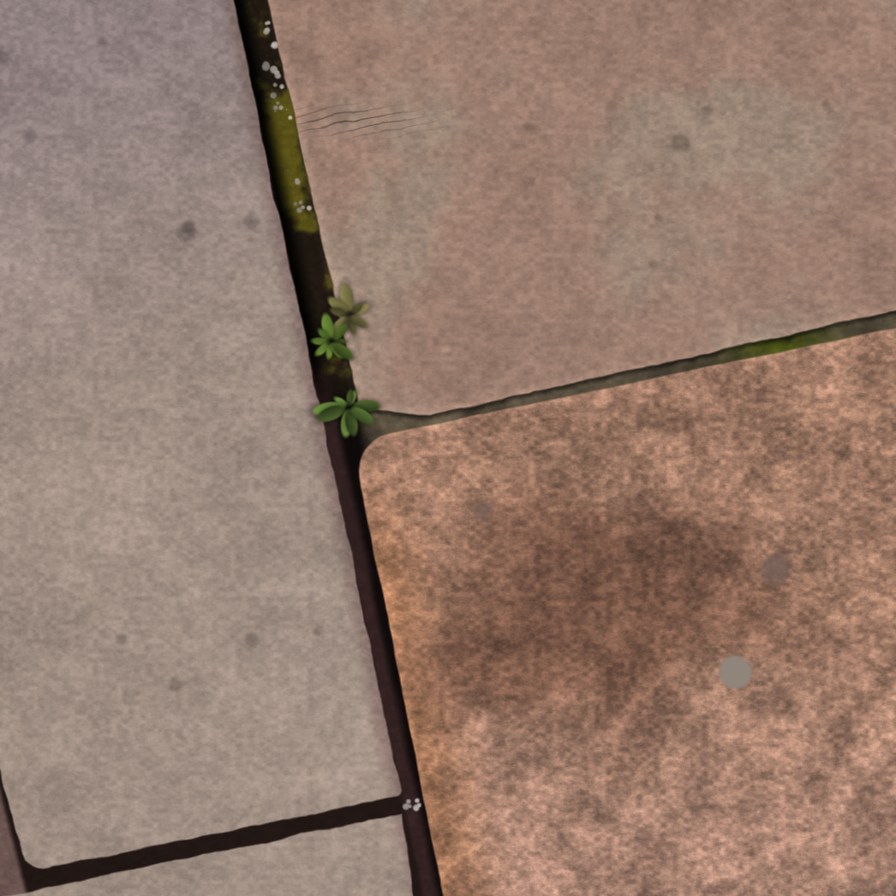
Write a Shadertoy shader that draws this texture.

```glsl
#define SOFT 0.0016
#define CHIP 0.006
#define GRAIN 0.28
#define BLOTCH 0.16
#define LEAF_SIZE 0.021
#define PEBBLES 34.0
#define SPECKS 30.0
#define LEAVES 9.0

float hash(vec2 p) {
  p = fract(p * vec2(123.34, 345.45));
  p += dot(p, p + 34.35);
  return fract(p.x * p.y);
}

float noise(vec2 p) {
  vec2 i = floor(p), f = fract(p);
  f = f * f * (3.0 - 2.0 * f);
  return mix(mix(hash(i), hash(i + vec2(1, 0)), f.x),
             mix(hash(i + vec2(0, 1)), hash(i + 1.0), f.x), f.y);
}

// Fractal noise centred on zero
float fbm(vec2 p) {
  float sum = -0.5, amp = 0.5;
  for (int i = 0; i < 5; i++) {
    sum += amp * noise(p);
    p = mat2(1.6, 1.2, -1.2, 1.6) * p + 7.3;
    amp *= 0.5;
  }
  return sum;
}

// Signed distance to the line xy-zw, positive on its right
float side(vec2 p, float x, float y, float z, float w) {
  vec2 d = normalize(vec2(z - x, w - y));
  return dot(p - vec2(x, y), vec2(d.y, -d.x));
}

float roundMax(float a, float b, float r) {
  return min(-r, max(a, b)) + length(max(vec2(a, b) + r, 0.0));
}

float cover(float d, float soft) { return 1.0 - smoothstep(-soft, soft, d); }

float blob(vec2 p, float x, float y, float w, float h) {
  vec2 q = (p - vec2(x, y)) / vec2(w, h);
  return exp(-dot(q, q));
}

// Rosette of pointed leaves
void plant(inout vec3 col, vec2 q, float seed, vec3 tint) {
  for (float k = 0.0; k < LEAVES; k++) {
    float h = hash(vec2(k, seed)), a = 6.2832 * (k + 0.7 * h) / LEAVES;
    float len = LEAF_SIZE * (0.6 + 0.8 * hash(vec2(seed, k + 3.0)));
    vec2 l = mat2(cos(a), -sin(a), sin(a), cos(a)) * q - vec2(len * 0.75, 0);
    float d = (length(l / vec2(0.6, 0.27) / len) - 1.0) * len * 0.27;
    col *= 1.0 - 0.25 * cover(d - 0.002, 0.003);
    col = mix(col, tint * (0.65 + 0.7 * h + 30.0 * l.y), cover(d, SOFT));
  }
}

void mainImage(out vec4 fragColor, in vec2 fragCoord) {
  vec2 p = fragCoord / iResolution.xy;
  float aa = max(SOFT, 0.8 / iResolution.y), broad = fbm(p * 7.0);
  float mid = fbm(p * 32.0 + 9.0), fine = fbm(p * vec2(150, 190)), chip = CHIP * mid;

  // Slab outlines
  float gap = side(p, 0.448, 0.115, 0.26, 1.0);
  float leftEnd = side(p, 0.0, 0.14, 0.026, 0.04);
  float grey = roundMax(gap, side(p, 0.05, 0.03, 0.449, 0.113), 0.006);
  grey = roundMax(grey, leftEnd, 0.025);
  float foot = max(side(p, 0.462, 0.0, 0.449, 0.09), side(p, 0.449, 0.092, 0.03, 0.005));
  grey = min(grey, foot) + chip;
  float pink = max(side(p, 0.299, 1.0, 0.39, 0.596), side(p, 0.48, 0.536, 1.0, 0.654));
  pink = max(pink, side(p, 0.41, 0.543, 0.48, 0.536)) + chip;
  float rust = roundMax(side(p, 0.398, 0.48, 0.495, 0.0),
                        side(p, 1.0, 0.634, 0.443, 0.518), 0.045) + chip * 0.5;

  // Joints: shaded wall, moss and soil
  vec3 col = mix(vec3(0.2, 0.13, 0.13), vec3(0.06, 0.04, 0.04), smoothstep(0.01, 0.022, gap + chip));
  float damp = mid + 0.12 * blob(p, 0.33, 0.81, 0.1, 0.09);
  vec3 moss = mix(vec3(0.13, 0.1, 0.07), vec3(0.34, 0.31, 0.09), smoothstep(-0.05, 0.2, damp));
  moss *= smoothstep(0.0, 0.024, gap);
  col = mix(col, moss, smoothstep(0.5, 0.62, p.y));
  vec3 soil = mix(vec3(0.34, 0.3, 0.24), vec3(0.27, 0.3, 0.09), blob(p, 0.87, 0.615, 0.06, 0.03));
  soil *= (1.0 + mid) * mix(0.45, 1.0, smoothstep(0.0, 0.008, pink));
  col = mix(col, soil, smoothstep(0.032, 0.055, gap) * smoothstep(0.44, 0.5, p.y));
  col = mix(col, vec3(0.13, 0.09, 0.08), cover(gap, 0.004));
  col = mix(col, vec3(0.43, 0.34, 0.32), smoothstep(0.002, 0.01, leftEnd) * cover(gap, aa));

  // Pebbles along the upper joint and at the lower crossing
  for (float k = 0.0; k < PEBBLES; k++) {
    float h = hash(vec2(k, 4.1)), g = hash(vec2(k, 8.7));
    float drop = k < 20.0 ? mix(0.025, 0.15, h) : mix(0.19, 0.25, h);
    vec2 c = vec2(0.278 + 0.225 * drop + 0.018 * g, 1.0 - drop);
    if (k > 27.0) c = vec2(0.444 + 0.025 * g, 0.097 + 0.012 * h);
    float d = length(p - c) - mix(0.0015, 0.004, fract(h * 9.0)) + chip;
    col = mix(col, vec3(0.66, 0.63, 0.6) * (0.65 + 0.5 * g), cover(d, aa));
  }

  // Grey slabs
  vec3 tone = mix(vec3(0.63, 0.56, 0.515), vec3(0.57, 0.51, 0.51), smoothstep(0.45, 1.0, p.y - p.x * 0.4));
  tone = mix(tone, vec3(0.49, 0.4, 0.38), 0.7 * smoothstep(-0.022, 0.0, gap + 2.0 * chip));
  col = mix(col, tone, cover(grey, aa));

  // Pink slab with a pale rim
  tone = mix(vec3(0.62, 0.5, 0.44), vec3(0.6, 0.52, 0.46), smoothstep(-0.1, 0.12, broad));
  col = mix(col, tone * (1.0 + 0.1 * smoothstep(-0.012, 0.0, pink)), cover(pink, aa));

  // Rust slab with an ochre side and a dark stain
  float stain = blob(p, 0.7, 0.36, 0.19, 0.11) + 0.7 * blob(p, 0.56, 0.26, 0.13, 0.07)
              + 0.5 * blob(p, 0.7, 0.16, 0.07, 0.09) + 0.4 * blob(p, 0.96, 0.49, 0.1, 0.06);
  tone = mix(vec3(0.67, 0.52, 0.45), vec3(0.63, 0.48, 0.4), smoothstep(0.0, 0.35, p.y));
  tone = mix(tone, vec3(0.62, 0.43, 0.3), 0.7 * smoothstep(-0.09, 0.0, rust) * cover(p.y - 0.43, 0.08));
  tone = mix(tone, vec3(0.45, 0.32, 0.26), 0.85 * smoothstep(0.15, 0.95, stain + broad * 0.7));
  tone *= 1.0 + 0.45 * mid + 0.35 * fine + 0.1 * smoothstep(-0.012, 0.0, rust);
  col = mix(col, tone, cover(rust, aa));
  col *= 1.0 + BLOTCH * (broad + mid) + GRAIN * fine;

  // Specks, mineral spots and fine scratches
  float stone = cover(min(grey, min(pink, rust)), aa);
  for (float k = 0.0; k < SPECKS; k++) {
    float h = hash(vec2(k, 21.3));
    vec2 c = vec2(hash(vec2(k, 13.1)), hash(vec2(k, 17.9)));
    float d = length(p - c) - 0.002 - 0.007 * h * h + 2.0 * chip;
    col *= 1.0 + (h < 0.3 ? 0.13 : -0.15) * stone * cover(d, 0.004);
  }
  float pale = length(p - vec2(0.82, 0.25)) - 0.018 + chip;
  col = mix(col, vec3(0.56, 0.52, 0.48), cover(pale, 0.003));
  float dark = min(length(p - vec2(0.865, 0.365)) - 0.016, length(p - vec2(0.54, 0.43)) - 0.008);
  col = mix(col, vec3(0.42, 0.35, 0.33), 0.65 * cover(dark + 2.0 * chip, 0.005));
  float groove = abs(fract((p.y - 0.2 * p.x) * 110.0 + mid) - 0.5);
  col *= 1.0 - 0.35 * stone * cover(groove - 0.1, 0.1) * blob(p, 0.39, 0.865, 0.07, 0.015);

  // Seedlings
  plant(col, p - vec2(0.39, 0.648), 5.0, vec3(0.42, 0.4, 0.24));
  plant(col, p - vec2(0.369, 0.618), 2.0, vec3(0.33, 0.43, 0.17));
  plant(col, p - vec2(0.389, 0.546), 9.0, vec3(0.34, 0.44, 0.2));
  fragColor = vec4(clamp(col, 0.0, 1.0), 1);
}
```
